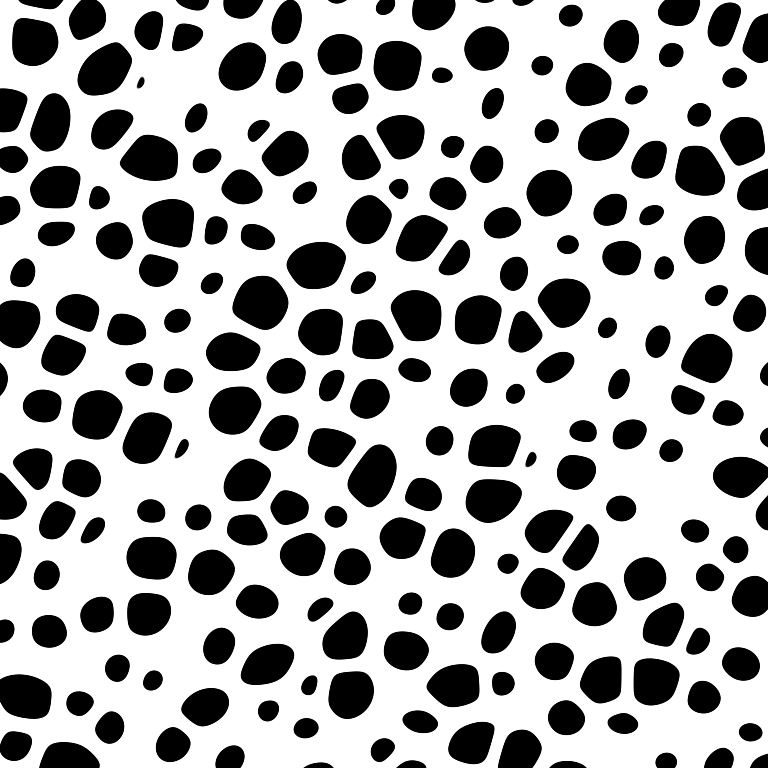
Reproduce this pattern procedurally as a WebGL 2 fragment shader.

```glsl
#version 300 es
precision highp float;

uniform vec2 u_resolution;
out vec4 fragColor;

vec2 hash2(vec2 p) {
    return fract(sin(vec2(dot(p, vec2(127.1, 311.7)), dot(p, vec2(269.5, 183.3)))) * 43758.5453);
}

mat2 rotation(float angle) {
    float c = cos(angle), s = sin(angle);
    return mat2(c, s, -s, c);
}

// Jittered centre (xy) and radius (z) of the spot in a staggered cell
vec3 spot(vec2 cell) {
    vec2 centre = cell + 0.5 + 0.54 * (hash2(cell) - 0.5);
    centre.x += 0.5 * mod(cell.y, 2.0) - 0.25;
    return vec3(centre, mix(0.17, 0.54, hash2(cell + 41.3).x));
}

// Distance weighted by size, so larger spots claim more room
float power(vec2 p, vec3 s) {
    vec2 d = p - s.xy;
    return dot(d, d) - s.z * s.z;
}

// Approximate depth inside the tilted ellipse of a spot
float ellipseDepth(vec2 p, vec3 s, vec2 cell) {
    vec2 h = hash2(cell + 87.9);
    float stretch = sqrt(1.08 + 0.75 * h.x * h.x);
    vec2 radii = s.z * vec2(stretch, 1.0 / stretch);
    float tilt = 0.85 + 1.7 * (h.y - 0.5);
    vec2 q = rotation(-tilt) * (p - s.xy) / radii + 1e-4;
    float len = length(q);
    return len * (1.0 - len) / length(q / radii);
}

void main() {
    float cells = 14.0;
    float side = min(u_resolution.x, u_resolution.y);
    vec2 p = rotation(0.35) * (gl_FragCoord.xy / side) * cells + 30.0;
    vec2 base = floor(p);

    // Find the spot that owns this point
    vec2 owner = base;
    float nearest = 1e3;
    for (int y = -2; y <= 2; y++) {
        for (int x = -2; x <= 2; x++) {
            vec2 cell = base + vec2(x, y);
            float d = power(p, spot(cell));
            if (d < nearest) {
                nearest = d;
                owner = cell;
            }
        }
    }

    // Soft minimum of the ellipse and the inset borders to all neighbours
    vec3 own = spot(owner);
    float softness = 20.0;
    float sum = exp(-softness * ellipseDepth(p, own, owner));
    for (int y = -2; y <= 2; y++) {
        for (int x = -2; x <= 2; x++) {
            vec2 cell = base + vec2(x, y);
            if (cell == owner) continue;
            vec3 other = spot(cell);
            float border = (power(p, other) - nearest) / (2.0 * distance(other.xy, own.xy));
            sum += exp(-softness * (border - 0.11));
        }
    }
    float depth = -log(sum) / softness;

    // Black spots on white with a one-pixel soft edge
    float edge = 0.5 * cells / side;
    float ink = smoothstep(-edge, edge, depth);
    fragColor = vec4(vec3(1.0 - ink), 1.0);
}
```
